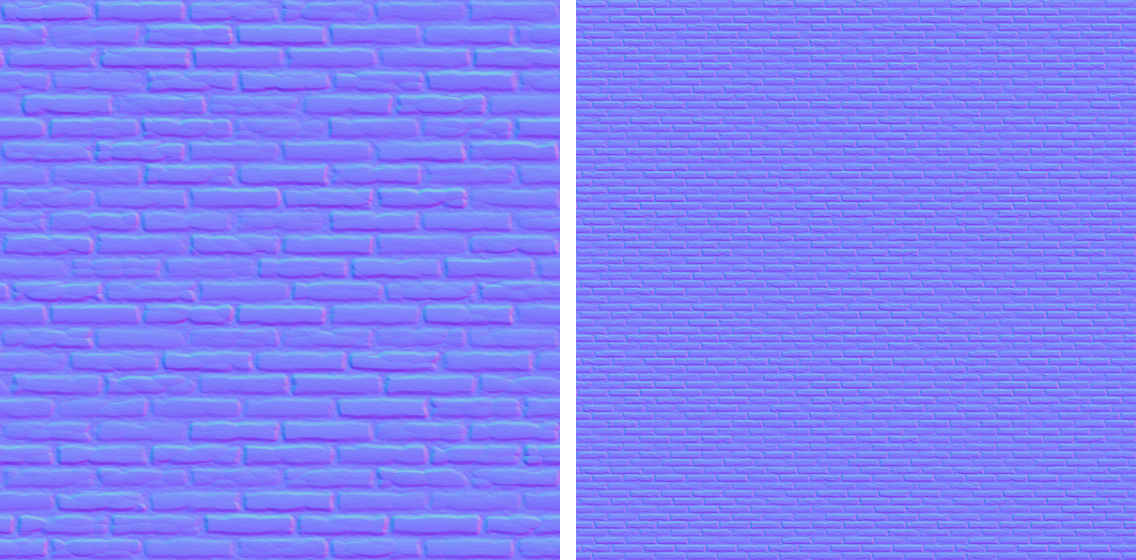
Left, the tile; right, the same tile 3 across and 3 down.
This texture map is drawn by a three.js fragment shader. Its source:

```glsl
// Tangent-space normal map of a worn brick wall: 6 bricks across, 24 courses up.
// A height field (rounded, chipped, domed bricks over rough mortar) is
// differentiated numerically; all noise wraps so that the tile is seamless.

varying vec2 vUv;

const float TAU = 6.2831853;
const float COLS = 6.0;
const float ROWS = 24.0;
const float ASPECT = ROWS / COLS;         // brick length in course heights
const vec2 BRICK_HALF = vec2(1.94, 0.455); // half size in course heights
const float CORNER = 0.23;
const float BLUE_GAIN = 0.985;

vec2 hash2(vec2 p) {
  vec3 a = fract(p.xyx * vec3(0.1031, 0.1030, 0.0973));
  a += dot(a, a.yzx + 33.33);
  return fract((a.xx + a.yz) * a.zy);
}

// Wrapping cellular noise: squared distance to the nearest feature point.
float cellular(vec2 p, vec2 period) {
  vec2 cell = floor(p);
  vec2 f = p - cell;
  float nearest = 2.0;
  for (int j = -1; j <= 1; j++) {
    for (int i = -1; i <= 1; i++) {
      vec2 o = vec2(float(i), float(j));
      vec2 r = o + hash2(mod(cell + o, period) + 7.0) - f;
      nearest = min(nearest, dot(r, r));
    }
  }
  return nearest;
}

// Fine, mostly horizontal streaks; whole frequencies keep them periodic.
float grain(vec2 uv) {
  float bendA = 2.0 * sin(TAU * dot(uv, vec2(23.0, -9.0)));
  float bendB = 2.0 * sin(TAU * dot(uv, vec2(41.0, 13.0)));
  return 0.6 * sin(TAU * dot(uv, vec2(31.0, 97.0)) + bendA)
       + 0.4 * sin(TAU * dot(uv, vec2(-57.0, 151.0)) + bendB);
}

float roundBox(vec2 p, vec2 halfSize, float radius) {
  vec2 q = abs(p) - halfSize + radius;
  return length(max(q, 0.0)) + min(max(q.x, q.y), 0.0) - radius;
}

// Uneven outline, different for every brick.
vec2 wobble(vec2 q, vec2 seed) {
  float x = q.x * 2.3 + q.y * 4.0 + seed.x * TAU;
  float y = q.x * 6.1 - q.y * 5.0 + seed.y * TAU;
  return vec2(0.025 * sin(q.y * 7.0 + seed.y * TAU),
              0.020 * sin(x) + 0.012 * sin(y));
}

// Surface height at p, measured in course heights.
float wallHeight(vec2 p) {
  // Staggered brick cell
  float course = mod(floor(p.y), ROWS);
  float jitter = hash2(vec2(course, 3.0)).x;
  float x = p.x / ASPECT - 0.5 * mod(course + 1.0, 2.0) - 0.26 * jitter * jitter;
  vec2 id = vec2(mod(floor(x), COLS), course);
  vec2 q = vec2((fract(x) - 0.5) * ASPECT, fract(p.y) - 0.5);
  vec2 seed = hash2(id + 19.0);
  vec2 wear = hash2(id + 61.0);

  // Outline eroded by chips
  float lumps = cellular(p * vec2(1.0, 2.0), vec2(ROWS, 2.0 * ROWS));
  float chips = cellular(p * vec2(3.0, 4.0), vec2(3.0, 4.0) * ROWS);
  float d = roundBox(q + wobble(q, seed), BRICK_HALF, CORNER);
  d += wear.x * (0.12 * smoothstep(0.2, 0.8, lumps) + 0.04 * chips);

  // Bevel of varying softness, dome, slight lean and dents of the face
  float bevel = 0.17 + 0.16 * lumps;
  float face = 1.0 - smoothstep(-bevel, 0.04, d);
  float rise = mix(0.06, 0.11, wear.y);
  float dome = -0.20 * q.y * q.y - 0.006 * q.x * q.x;
  float lean = dot(q, (seed - 0.5) * vec2(0.02, 0.10));
  float brick = rise + dome + lean - 0.045 * lumps * wear.x;

  // Rough mortar beneath
  float mortar = 0.018 * chips;
  return mix(mortar, brick, face) + 0.0012 * grain(p / ROWS);
}

vec3 wallNormal(vec2 p, float e) {
  float dx = wallHeight(p + vec2(e, 0.0)) - wallHeight(p - vec2(e, 0.0));
  float dy = wallHeight(p + vec2(0.0, e)) - wallHeight(p - vec2(0.0, e));
  return normalize(vec3(-dx, -dy, 2.0 * e));
}

void main() {
  vec3 n = wallNormal(vUv * ROWS, 0.025);
  gl_FragColor = vec4((n * 0.5 + 0.5) * vec3(1.0, 1.0, BLUE_GAIN), 1.0);
}
```
